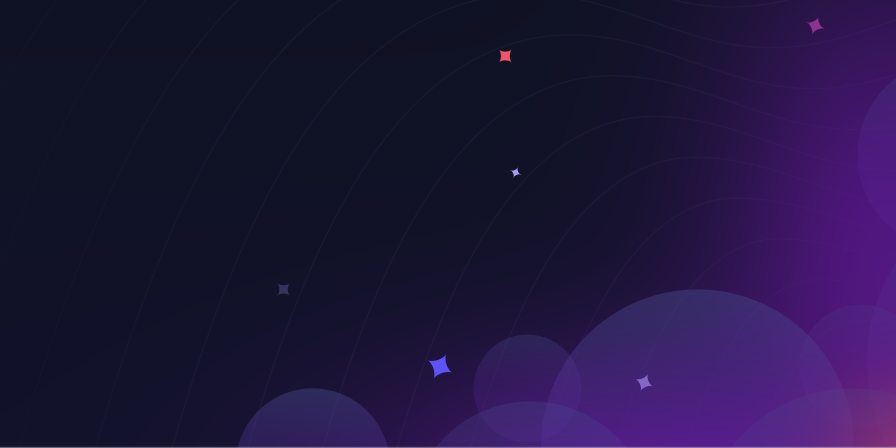
Reproduce this background procedurally as a WebGL 2 fragment shader.

```glsl
#version 300 es
precision highp float;
// Night backdrop: violet glows, fine contour waves, translucent discs and four-pointed stars.

uniform vec2 u_resolution;
out vec4 outColor;

// Lengths are in canvas heights, origin at the lower left.
const vec3 NIGHT_TOP = vec3(0.060, 0.070, 0.140);
const vec3 NIGHT_LOW = vec3(0.068, 0.070, 0.165);
const vec3 VIOLET    = vec3(0.335, 0.090, 0.525);
const vec3 EMBER     = vec3(0.660, 0.230, 0.430);
const vec3 LINE_TINT = vec3(0.55, 0.55, 0.80);
const vec3 DISC_TOP  = vec3(0.27, 0.29, 0.54);
const vec3 DISC_LOW  = vec3(0.38, 0.18, 0.66);
const vec3 EDGE_TINT = vec3(0.90, 0.90, 0.94);

const float LINE_HALF_WIDTH = 0.0013;
const float LINE_ALPHA = 0.065;
const float EDGE_HEIGHT = 0.0026;
const float EDGE_ALPHA = 0.4;
const float STAR_THINNING = 0.05;
const vec2 CREST = vec2(1.458, 0.740);
const vec2 CREST_STEP = vec2(0.0924, -0.0911);
const float WAVE_DEPTH = 0.06;
const float WAVE_RATE = 5.8;

// Discs: centre, radius, opacity
const int DISC_COUNT = 8;
const vec4 DISCS[DISC_COUNT] = vec4[](
  vec4(1.177, 0.133, 0.120, 0.32),
  vec4(1.922, 0.182, 0.138, 0.20),
  vec4(2.128, 0.654, 0.214, 0.30),
  vec4(2.344, 0.193, 0.409, 0.28),
  vec4(1.557, 0.005, 0.349, 0.46),
  vec4(0.698, -0.039, 0.172, 0.45),
  vec4(1.185, -0.167, 0.271, 0.32),
  vec4(1.901, -0.208, 0.341, 0.25));

// Stars: centre, reach, rotation
const int STAR_COUNT = 6;
const vec4 STARS[STAR_COUNT] = vec4[](
  vec4(1.128, 0.875, 0.027, 0.785),
  vec4(1.820, 0.943, 0.028, -0.35),
  vec4(1.151, 0.615, 0.016, -0.40),
  vec4(0.633, 0.354, 0.026, 0.785),
  vec4(0.982, 0.182, 0.042, -0.47),
  vec4(1.438, 0.146, 0.028, -0.40));
const vec3 STAR_TINTS[STAR_COUNT] = vec3[](
  vec3(0.95, 0.33, 0.42),
  vec3(0.55, 0.20, 0.55),
  vec3(0.65, 0.62, 0.95),
  vec3(0.20, 0.20, 0.36),
  vec3(0.36, 0.33, 0.98),
  vec3(0.52, 0.40, 0.78));

// Soft elliptical falloff, 1 at the centre
float glow(vec2 p, vec2 centre, vec2 radii) {
  vec2 q = (p - centre) / radii;
  return exp(-dot(q, q));
}

// Antialiased coverage of a signed distance
float fill(float dist, float pixel) {
  return clamp(0.5 - dist / pixel, 0.0, 1.0);
}

// Height and slope of contour k: steep on the left, a gentle wave on the right
vec2 contour(float x, float k) {
  vec2 crest = CREST + CREST_STEP * k;
  float d = x - crest.x;
  if (d > 0.0) {
    float phase = d * WAVE_RATE;
    return vec2(crest.y - WAVE_DEPTH * (1.0 - cos(phase)), -WAVE_DEPTH * WAVE_RATE * sin(phase));
  }
  float spread = 1.0 - 0.08 * k;
  d /= spread;
  float s = d * d;
  return vec2(crest.y - 1.536 * s * (1.0 + 1.45 * s),
              -3.072 * d * (1.0 + 2.9 * s) / spread);
}

// Star bounded by four inward arcs
float starDistance(vec2 p, float reach, float angle) {
  float c = cos(angle), s = sin(angle);
  vec2 q = abs(vec2(c * p.x + s * p.y, c * p.y - s * p.x));
  return max(reach - length(q - reach) + STAR_THINNING * reach, max(q.x, q.y) - reach);
}

void main() {
  vec2 p = gl_FragCoord.xy / u_resolution.y;
  float pixel = 1.0 / u_resolution.y;

  // Night gradient with two merged violet glows
  float side = 0.94 * glow(p, vec2(1.99, 0.41), vec2(0.385, 0.67));
  float floorGlow = glow(p, vec2(1.563, -0.094), vec2(0.69, 0.31));
  float violet = 1.0 - (1.0 - side) * (1.0 - floorGlow);
  vec3 color = mix(mix(NIGHT_LOW, NIGHT_TOP, clamp(p.y, 0.0, 1.0)), VIOLET, violet);

  // Contour waves, lost in the brighter glow
  float lines = 0.0;
  for (int i = -9; i <= 5; i++) {
    vec2 wave = contour(p.x, float(i));
    float dist = abs(p.y - wave.x) / sqrt(1.0 + wave.y * wave.y);
    lines = max(lines, fill(dist - LINE_HALF_WIDTH, pixel));
  }
  float lineFade = smoothstep(-0.3, 0.7, p.x) * (1.0 - 0.8 * violet);
  color = mix(color, LINE_TINT, lines * LINE_ALPHA * lineFade);

  // Discs fade from pale blue rims to violet
  for (int i = 0; i < DISC_COUNT; i++) {
    vec4 disc = DISCS[i];
    float depth = clamp((disc.y + disc.z - p.y) / disc.z, 0.0, 1.0);
    float cover = fill(length(p - disc.xy) - disc.z, pixel);
    color = mix(color, mix(DISC_TOP, DISC_LOW, depth), cover * disc.w * mix(1.0, 0.6, depth));
  }

  // Warm corner
  color = mix(color, EMBER, 0.7 * glow(p, vec2(2.057, -0.068), vec2(0.21)));

  // Stars
  for (int i = 0; i < STAR_COUNT; i++) {
    vec4 star = STARS[i];
    color = mix(color, STAR_TINTS[i], fill(starDistance(p - star.xy, star.z, star.w), pixel));
  }

  // Faint hairline along the bottom edge
  color = mix(color, EDGE_TINT, EDGE_ALPHA * fill(p.y - EDGE_HEIGHT, pixel));
  outColor = vec4(color, 1.0);
}
```
